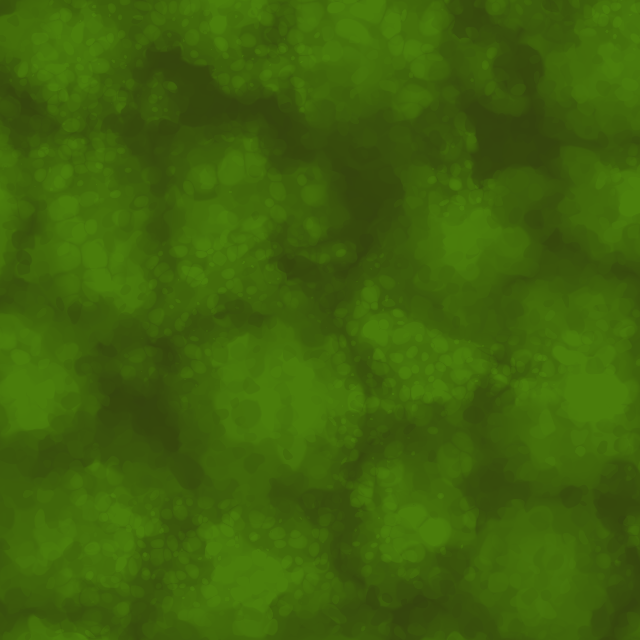
Give the GLSL for this texture, as a three.js fragment shader.

```glsl
// Soft mounds of green moss, painted with overlapping rounded dabs.
varying vec2 vUv;

#define MOUND_SCALE 3.8
#define TUFT_SCALE 9.0
#define DAB_SCALE 12.0
#define DAB_LAYERS 3
#define DAB_JITTER 0.42
#define DAB_OPACITY 0.70
#define WARP 0.075
#define GROOVE 0.62
#define SEED 17.0
#define SHADE_COLOR vec3(0.205, 0.268, 0.050)
#define MID_COLOR vec3(0.242, 0.382, 0.040)
#define LIGHT_COLOR vec3(0.290, 0.490, 0.042)

vec3 hash3(vec2 p) {
  vec3 q = fract(vec3(p.xyx + SEED) * vec3(0.1031, 0.1030, 0.0973));
  q += dot(q, q.yxz + 33.33);
  return fract((q.xxy + q.yzz) * q.zyx);
}

// Smooth value noise, two independent channels in -1..1
vec2 noise2(vec2 p) {
  vec2 i = floor(p), f = fract(p);
  f = f * f * (3.0 - 2.0 * f);
  vec2 low = mix(hash3(i).xy, hash3(i + vec2(1.0, 0.0)).xy, f.x);
  vec2 high = mix(hash3(i + vec2(0.0, 1.0)).xy, hash3(i + 1.0).xy, f.x);
  return 2.0 * mix(low, high, f.y) - 1.0;
}

// Scattered domes: the tallest one, cut by a groove where two meet
float domes(vec2 p, float minRadius, float maxRadius) {
  vec2 cell = floor(p);
  float best = 0.0, second = 0.0;
  for (int y = -1; y <= 1; y++) {
    for (int x = -1; x <= 1; x++) {
      vec2 id = cell + vec2(float(x), float(y));
      vec3 rnd = hash3(id);
      vec2 d = p - id - mix(vec2(0.14), vec2(0.86), rnd.xy);
      float radius = mix(minRadius, maxRadius, rnd.z);
      float h = max(0.0, 1.0 - dot(d, d) / (radius * radius));
      h *= 0.8 + 0.2 * fract(rnd.x * 7.0 + rnd.z);
      second = max(second, min(best, h));
      best = max(best, h);
    }
  }
  return best - GROOVE * second;
}

// Height of the moss: large mounds with smaller tufts in the gaps
float mossHeight(vec2 uv) {
  vec2 coarse = noise2(uv * 5.0 + 3.0);
  vec2 fine = noise2(uv * 17.0 + 40.0);
  vec2 p = uv + WARP * (0.5 * coarse + 0.28 * fine);
  float mounds = domes(p * MOUND_SCALE, 0.46, 0.76);
  float tufts = domes(p * TUFT_SCALE + 60.0, 0.2, 0.72);
  float height = max(mounds, 0.55 * tufts) + 0.16 * tufts * mounds;
  return height + 0.04 * fine.y;
}

// Lays one layer of flat elliptical dabs, each toned by the height at its centre
float paintDabs(float tone, vec2 uv, float scale, float opacity) {
  vec2 p = uv * scale + 0.16 * noise2(uv * scale * 1.9);
  vec2 cell = floor(p);
  for (int y = -1; y <= 1; y++) {
    for (int x = -1; x <= 1; x++) {
      vec2 id = cell + vec2(float(x), float(y));
      vec3 place = hash3(id + scale);
      vec3 style = hash3(id + scale + 91.0);
      vec2 centre = id + mix(vec2(0.12), vec2(0.88), place.xy);
      float angle = 6.2832 * place.z;
      vec2 axis = vec2(cos(angle), sin(angle));
      vec2 d = p - centre;
      d = vec2(dot(d, axis), dot(d, vec2(-axis.y, axis.x)) * mix(1.0, 1.8, style.x));
      float radius = mix(0.3, 0.78, style.y);
      float mask = 1.0 - smoothstep(0.78, 1.0, length(d) / radius);
      if (mask > 0.0) {
        float height = mossHeight(centre / scale);
        float dabTone = height + DAB_JITTER * (style.z - 0.5) * (0.3 + height);
        tone = mix(tone, dabTone, mask * opacity);
      }
    }
  }
  return tone;
}

// Patchy clusters of round leaves with lit, scalloped rims
float leafClusters(vec2 uv, float scale, float offset) {
  float patchMask = smoothstep(0.1, 0.55, noise2(uv * 7.0 + offset).x);
  vec2 p = uv * scale + 0.35 * noise2(uv * scale * 0.7 + offset);
  float leaf = domes(p + offset, 0.05, 0.68);
  return patchMask * smoothstep(0.0, 0.4, leaf) * (0.5 + 0.5 * leaf);
}

void main() {
  float tone = mossHeight(vUv);
  float scale = DAB_SCALE;
  float opacity = DAB_OPACITY;
  for (int i = 0; i < DAB_LAYERS; i++) {
    tone = paintDabs(tone, vUv, scale, opacity);
    scale *= 1.8;
    opacity *= 0.87;
  }
  float leaves = 0.28 * leafClusters(vUv, 24.0, 20.0) + 0.28 * leafClusters(vUv, 44.0, 70.0);
  tone += leaves * smoothstep(0.0, 0.4, tone);
  tone = clamp(0.04 + 0.92 * tone, 0.0, 1.0);

  vec3 color = mix(SHADE_COLOR, MID_COLOR, min(2.0 * tone, 1.0));
  color = mix(color, LIGHT_COLOR, max(2.0 * tone - 1.0, 0.0));
  gl_FragColor = vec4(color, 1.0);
}
```
